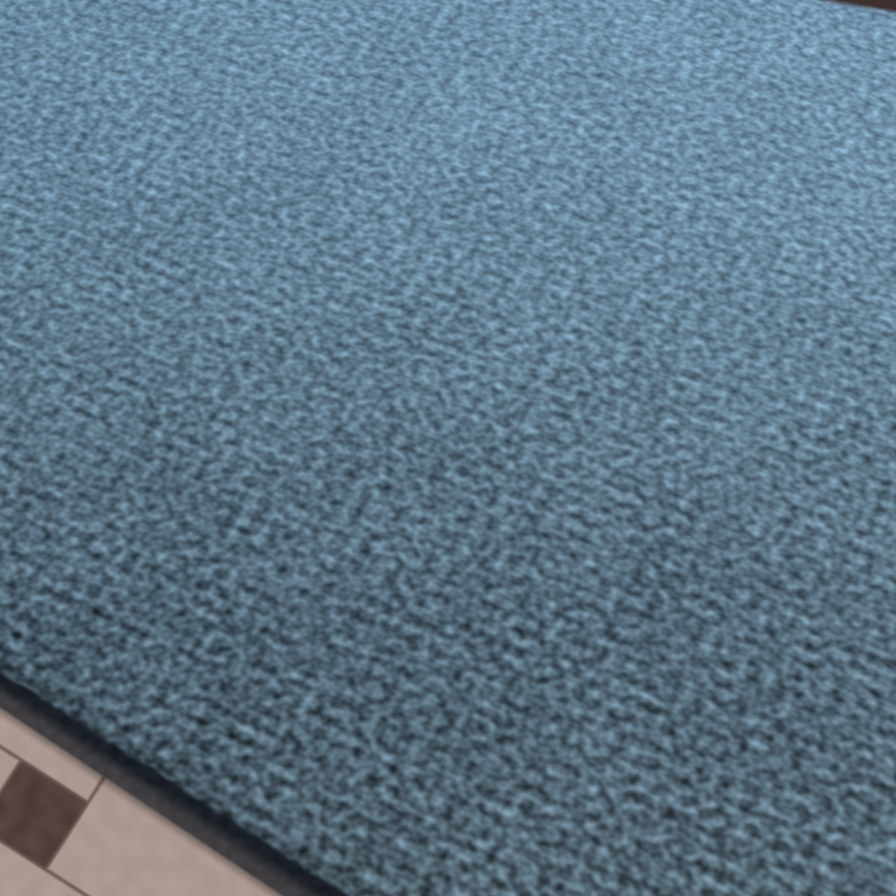
A Shadertoy shader for this texture:

```glsl
// A blue woven rug seen at a slant, with a dark bound edge and a tiled floor at the lower left.
// Gradient noise in a perspective plane gives the loops, a wavering sine gives the woven rows,
// and signed distances to slanted lines place the binding, the tiles and the far corner.

const vec3 YARN_DARK   = vec3(0.16, 0.21, 0.25);
const vec3 YARN_LIGHT  = vec3(0.47, 0.59, 0.67);
const vec3 BIND_BLACK  = vec3(0.10, 0.12, 0.15);
const vec3 BIND_GREY   = vec3(0.25, 0.24, 0.25);
const vec3 TILE_BEIGE  = vec3(0.67, 0.60, 0.57);
const vec3 TILE_BROWN  = vec3(0.32, 0.25, 0.24);
const vec3 GROUT       = vec3(0.36, 0.29, 0.27);
const float SOFT = 0.0025;   // edge softness in canvas units

// Random unit vector for a lattice cell
vec2 cellGradient(vec2 cell) {
    vec3 h = fract(cell.xyx * vec3(0.1031, 0.1030, 0.0973));
    h += dot(h, h.yzx + 33.33);
    float angle = 6.2832 * fract((h.x + h.y) * h.z);
    return vec2(cos(angle), sin(angle));
}

// Gradient noise, roughly -0.7 to 0.7
float gradientNoise(vec2 p) {
    vec2 i = floor(p), f = fract(p);
    vec2 u = f * f * f * (f * (f * 6.0 - 15.0) + 10.0);
    float a = dot(cellGradient(i), f);
    float b = dot(cellGradient(i + vec2(1, 0)), f - vec2(1, 0));
    float c = dot(cellGradient(i + vec2(0, 1)), f - vec2(0, 1));
    float d = dot(cellGradient(i + vec2(1, 1)), f - vec2(1, 1));
    return mix(mix(a, b, u.x), mix(c, d, u.x), u.y);
}

// 1 where the distance is positive, with a soft edge
float cover(float dist, float soft) {
    return smoothstep(-soft, soft, dist);
}

// Soft line of the given half width around distance zero
float lineMask(float dist, float halfWidth) {
    return cover(halfWidth - abs(dist), SOFT);
}

// Plane of the rug: x runs along the woven rows, y across them
vec2 rugPlane(vec2 uv, float recession) {
    vec2 q = vec2(uv.x - 0.5, uv.y) / (1.0 - recession * uv.y);
    return vec2(dot(q, vec2(0.90, -0.43)), dot(q, vec2(0.43, 0.90)));
}

// Lightness of the loops around zero
float weave(vec2 plane, float farness) {
    vec2 loops = plane * vec2(62.0, 74.0);
    float coarse = gradientNoise(loops);
    float fine = gradientNoise(loops * 1.75 + 31.7);
    float waver = 1.6 * gradientNoise(plane * 14.0 + 5.3);
    float rows = sin(6.2832 * 45.0 * plane.y + waver);
    float patches = gradientNoise(plane * 7.0 + 11.0);
    return mix(0.72, 0.50, farness) * (coarse + 0.62 * fine)
         + mix(0.12, 0.03, farness) * rows + 0.10 * patches;
}

vec3 rugColor(vec2 uv) {
    float light = 0.38 + 0.48 * smoothstep(0.1, 1.0, uv.y) + 0.14 * uv.x;
    float tone = light + weave(rugPlane(uv, 0.3), uv.y);
    vec3 tint = vec3(-0.025, 0.0, 0.03) * (uv.y - 0.4);
    return mix(YARN_DARK, YARN_LIGHT, max(tone, -0.2)) + tint;
}

// Beige tiles with one small brown inset
vec3 floorColor(vec2 uv) {
    vec2 r = uv - vec2(0.098, 0.104);
    vec2 t = vec2(dot(r, vec2(0.842, -0.54)), dot(r, vec2(-0.54, -0.842)));
    float inset = 0.088;
    float leftSide = cover(-t.x, SOFT);
    float inRow = cover(t.y, SOFT) * cover(inset - t.y, SOFT);
    float brown = leftSide * inRow * cover(t.x + inset, SOFT);
    float joints = max(lineMask(t.x, 0.002) * cover(inset - t.y, SOFT),
                       lineMask(t.y - inset, 0.002));
    joints = max(joints, leftSide * lineMask(t.y, 0.002));
    joints = max(joints, inRow * lineMask(t.x + inset, 0.002));
    vec3 color = mix(TILE_BEIGE, TILE_BROWN, brown);
    color += 0.03 * gradientNoise(uv * 45.0) * (1.0 + brown);
    return mix(color, GROUT, joints * 0.8);
}

// Bound edge: black crease under the pile, greyer towards the floor
vec3 bindingColor(vec2 uv, float depth) {
    vec3 color = mix(BIND_BLACK, BIND_GREY, smoothstep(0.25, 0.75, depth));
    return color + 0.035 * gradientNoise(uv * 90.0);
}

void mainImage(out vec4 fragColor, in vec2 fragCoord) {
    vec2 uv = fragCoord / iResolution.xy;

    // Distance to the rug edge, slightly ragged from the pile
    float edge = dot(uv, vec2(0.541, 0.841)) - 0.211;
    float ragged = edge + 0.004 * gradientNoise(uv * 60.0);
    float bindWidth = 0.034 + 0.02 * uv.x;

    // Floor, then binding, then rug
    vec3 color = floorColor(uv) * mix(0.72, 1.0, smoothstep(0.0, 0.012, -edge - bindWidth));
    color = mix(color, bindingColor(uv, -edge / bindWidth), cover(edge + bindWidth, SOFT));
    vec3 rug = rugColor(uv) * mix(0.82, 1.0, smoothstep(0.0, 0.03, edge));
    color = mix(color, rug, cover(ragged, 0.004));

    // Dark surround beyond the far right corner
    float corner = uv.y - 1.0 + 0.17 * (uv.x - 0.92);
    color = mix(color, TILE_BROWN * 0.75, cover(corner, 0.004));

    fragColor = vec4(clamp(color, 0.0, 1.0), 1.0);
}
```
